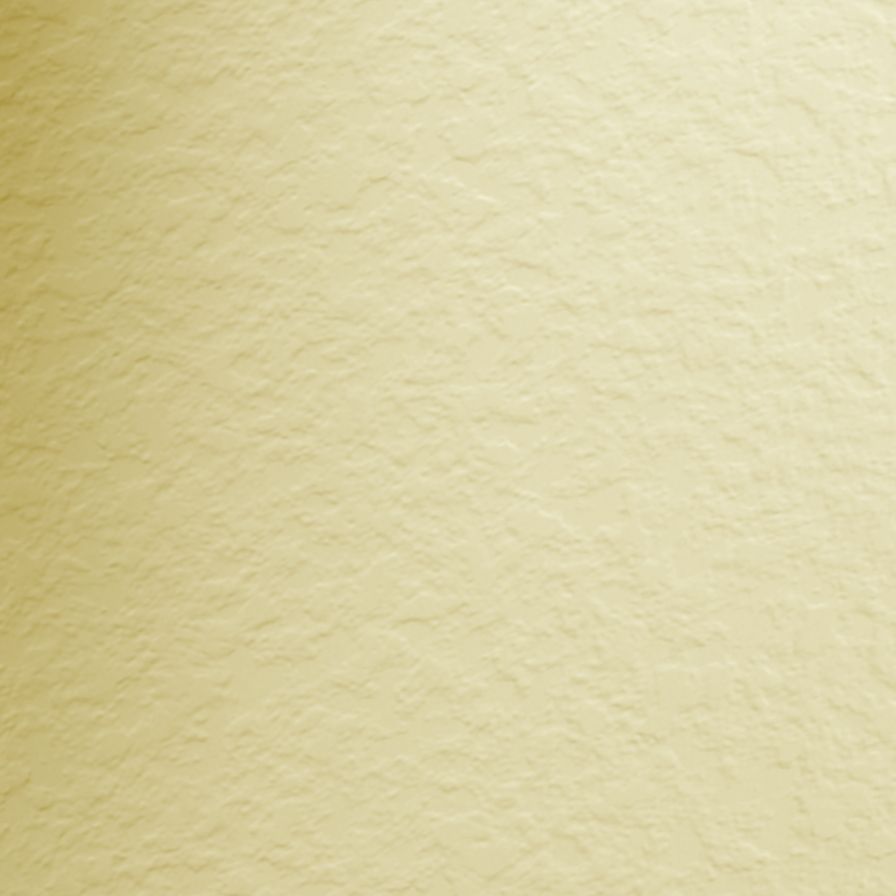
Reproduce this texture procedurally as a three.js fragment shader.

```glsl
// Cream plaster wall with shallow trowelled relief, fading to ochre at the upper left.
varying vec2 vUv;

const vec3 OCHRE = vec3(0.70, 0.625, 0.32);
const vec3 CREAM = vec3(0.92, 0.903, 0.778);

const float FALLOFF = 3.5;          // how fast the left shadow fades
const float FALLOFF_POWER = 1.3;    // above 1 keeps the edge of the wall dark
const float SHADOW_BOTTOM = 0.40;   // shadow depth at the lower left
const float SHADOW_TOP = 0.93;      // shadow depth at the upper left
const float GLOW_BOTTOM = 0.78;     // lit tone along the bottom
const float GLOW_TOP = 0.99;        // lit tone along the top

const float BUMP_SCALE = 38.0;      // large bumps across the canvas
const float BUMP_STRETCH = 1.3;     // length of a bump over its width
const float BUMP_ANGLE = 0.42;      // tilt of the bumps in radians
const float WARP = 0.0025;          // waviness of the creases
const float LIGHT_STEP = 0.003;     // distance over which slopes are taken
const float RELIEF = 0.48;
const float HIGHLIGHT = 0.7;        // strength of lit edges next to dark creases
const float MOTTLE = 0.010;
const float GRAIN = 0.022;
const vec2 LIGHT_LEFT = vec2(-0.30, 0.95);
const vec2 LIGHT_RIGHT = vec2(0.62, 0.78);

vec3 hash3(vec2 p) {
  vec3 q = fract(vec3(p.xyx) * vec3(0.1031, 0.1030, 0.0973));
  q += dot(q, q.yxz + 33.33);
  return fract((q.xxy + q.yzz) * q.zyx);
}

// Smooth cellular noise: one soft bump or dent scattered in each cell.
float bumps(vec2 p) {
  vec2 cell = floor(p);
  float sum = 0.0;
  for (int y = -1; y <= 1; y++) {
    for (int x = -1; x <= 1; x++) {
      vec2 id = cell + vec2(float(x), float(y));
      vec3 rnd = hash3(id + 200.0);
      vec2 d = p - id - rnd.xy;
      float k = max(0.0, 1.0 - dot(d, d));
      sum += (rnd.z * 2.0 - 1.0) * k * k * k;
    }
  }
  return sum;
}

mat2 rotation(float a) {
  return mat2(cos(a), -sin(a), sin(a), cos(a));
}

// Layered bumps, flattened into plateaus with creased edges.
float plasterHeight(vec2 p) {
  vec2 q = rotation(BUMP_ANGLE) * p;
  q += WARP * sin(q.yx * vec2(47.0, 39.0) + 2.0 * sin(q * 17.0));
  q *= BUMP_SCALE * vec2(1.0 / BUMP_STRETCH, 1.0);
  float h = 0.0;
  float weight = 0.52;
  for (int i = 0; i < 3; i++) {
    h += weight * bumps(q);
    q = rotation(0.35) * q * 2.03 + 17.3;
    weight *= 0.56;
  }
  return smoothstep(-0.38, 0.42, h);
}

// Broad lighting: bright right side, soft shadow from the left edge.
float wallTone(vec2 p) {
  float shadow = mix(SHADOW_BOTTOM, SHADOW_TOP, p.y);
  float fade = exp(-pow(FALLOFF * max(p.x, 0.0), FALLOFF_POWER));
  return mix(GLOW_BOTTOM, GLOW_TOP, p.y) - shadow * fade;
}

void main() {
  vec2 light = normalize(mix(LIGHT_LEFT, LIGHT_RIGHT, vUv.x));
  float slope = plasterHeight(vUv) - plasterHeight(vUv + light * LIGHT_STEP);
  slope = min(slope, 0.0) + HIGHLIGHT * max(slope, 0.0);

  float tone = wallTone(vUv);
  tone += RELIEF * slope;
  tone += MOTTLE * bumps(vUv * 9.0);
  tone += GRAIN * bumps(vUv * 240.0);

  gl_FragColor = vec4(mix(OCHRE, CREAM, tone), 1.0);
}
```
